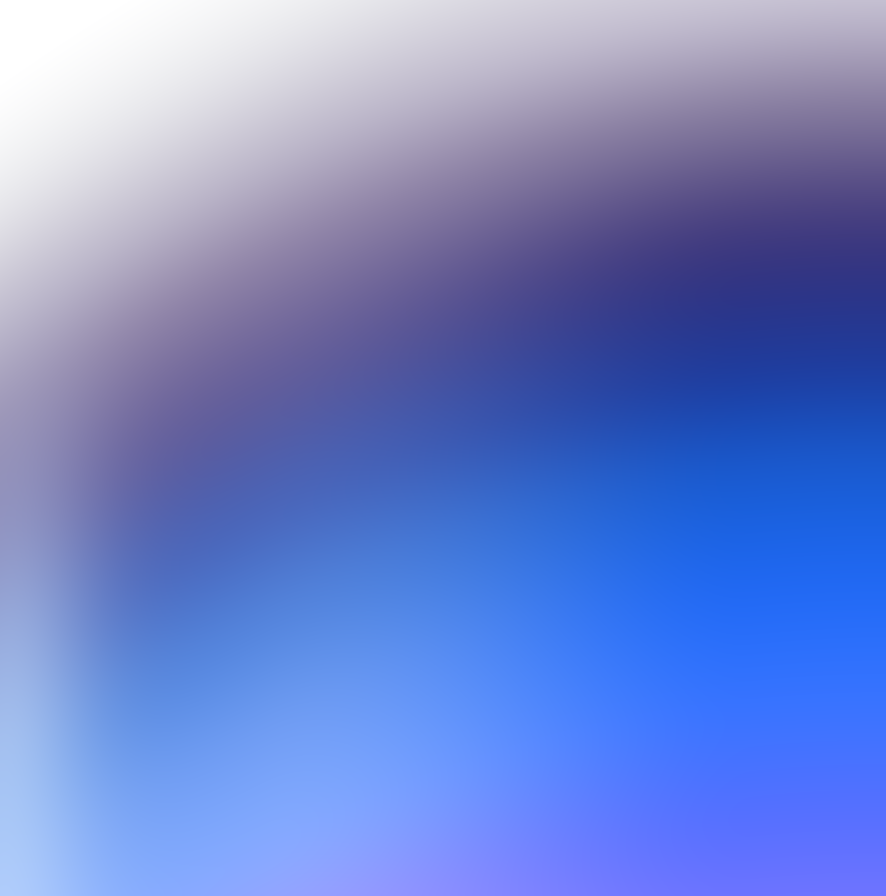
Give the GLSL for this background, as a Shadertoy shader.

```glsl
// A soft abstract backdrop: white haze falls through a dusky violet arc into
// vivid blue and lilac. Two colour ramps run along a bent height coordinate,
// blend from left to right, and receive a pale glow on the left edge.

const int STOPS = 11;
const float RAMP_START = -0.26;
const float RAMP_STEP = 0.13;
const vec3 ICE = vec3(0.82, 0.90, 1.0);

// Ramps from white haze, through the dark arc, to the lower light
const vec3 SOFT_RAMP[STOPS] = vec3[STOPS](
    vec3(1.0), vec3(0.915, 0.915, 0.93), vec3(0.75, 0.73, 0.80),
    vec3(0.545, 0.50, 0.65), vec3(0.385, 0.37, 0.61), vec3(0.295, 0.395, 0.72),
    vec3(0.33, 0.515, 0.86), vec3(0.44, 0.615, 0.955), vec3(0.53, 0.66, 1.0),
    vec3(0.63, 0.61, 1.0), vec3(0.71, 0.60, 1.0));

const vec3 VIVID_RAMP[STOPS] = vec3[STOPS](
    vec3(1.0), vec3(0.90, 0.90, 0.92), vec3(0.77, 0.75, 0.82),
    vec3(0.50, 0.46, 0.61), vec3(0.25, 0.23, 0.50), vec3(0.13, 0.23, 0.60),
    vec3(0.10, 0.35, 0.81), vec3(0.13, 0.41, 0.95), vec3(0.22, 0.45, 1.0),
    vec3(0.34, 0.44, 1.0), vec3(0.46, 0.46, 1.0));

// Smooth cubic through four neighbouring colours
vec3 cubic(vec3 a, vec3 b, vec3 c, vec3 d, float t) {
    return b + 0.5 * t * (c - a + t * (2.0 * a - 5.0 * b + 4.0 * c - d
             + t * (3.0 * (b - c) + d - a)));
}

vec3 sampleRamp(vec3 ramp[STOPS], float depth) {
    float last = float(STOPS - 1);
    float position = clamp((depth - RAMP_START) / RAMP_STEP, 0.0, last);
    int i = min(int(position), STOPS - 2);
    return cubic(ramp[max(i - 1, 0)], ramp[i], ramp[i + 1],
                 ramp[min(i + 2, STOPS - 1)], position - float(i));
}

// Distance below the top, bent so that the bands sink towards the left
float bentDepth(vec2 uv, float bend) {
    float fromRight = 1.0 - uv.x;
    return 1.0 - uv.y - bend * fromRight * fromRight;
}

// Pale light on the left edge, growing with depth
float edgeGlow(float x, float depth, float width, float strength) {
    float falloff = x / width;
    return strength * exp(-falloff * falloff) * smoothstep(-0.1, 0.5, depth);
}

void mainImage(out vec4 fragColor, in vec2 fragCoord) {
    vec2 uv = fragCoord / iResolution.xy;
    float depth = bentDepth(uv, 0.35);

    // Blend the soft left side into the vivid right side
    vec3 color = mix(sampleRamp(SOFT_RAMP, depth),
                     sampleRamp(VIVID_RAMP, depth),
                     smoothstep(0.3, 0.85, uv.x));

    color = mix(color, ICE, edgeGlow(uv.x, depth, 0.11, 0.65));
    fragColor = vec4(clamp(color, 0.0, 1.0), 1.0);
}
```
